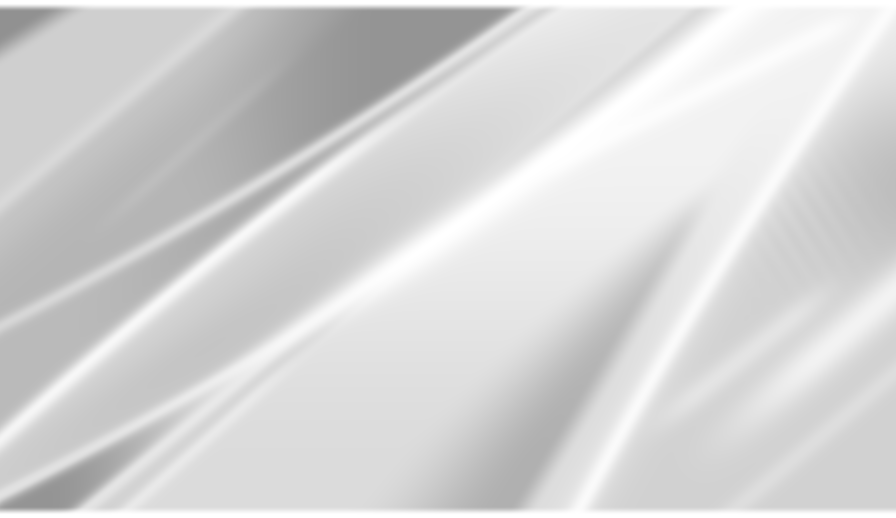
Give the GLSL for this background, as a WebGL 1 fragment shader.

```glsl
precision highp float;
// Abstract silver background: soft grey facets crossed by bowed diagonal
// light streaks. Each fold is a bent line with a signed distance; facets are
// layered from upper left to lower right, then lit by gaussian ridges.

uniform vec2 u_resolution;

// Facet tones
const float CORNER = 0.57;
const float PALE = 0.81;
const float STEEL = 0.71;
const float SLATE = 0.61;
const float SILVER = 0.785;
const float MIST = 0.89;
const float PEARL = 0.95;
const float WHITE = 1.0;

// Shape controls
const float EDGE = 0.012;         // softness of a crisp facet edge
const float THIN = 0.014;         // half width of a fine streak
const float BROAD = 0.036;        // half width of the main beam
const float SHADOW_DEPTH = 0.17;
const float BORDER = 0.014;       // white strip at top and bottom
const float RIB_FREQUENCY = 190.0;
const float RIB_DEPTH = 0.008;

// Fold from a to b: x = signed distance (positive above), y = position along it.
vec2 fold(vec2 p, vec2 a, vec2 b, float bow) {
  vec2 d = b - a;
  float len = length(d);
  float t = dot(p - a, d) / (len * len);
  float k = clamp(t, 0.0, 1.0);
  float dist = dot(p - a, vec2(-d.y, d.x)) / len;
  return vec2(dist - bow * 4.0 * k * (1.0 - k), t);
}

float below(float d, float soft) {
  return 1.0 - smoothstep(-soft, soft, d);
}

float ridge(float d, float width) {
  return exp(-d * d / (width * width));
}

// Fade in and out over the ends of a streak.
float span(float t, float fade) {
  return smoothstep(0.0, fade, t) * (1.0 - smoothstep(1.0 - fade, 1.0, t));
}

// Upper left: grey bands down to the long silver sheet.
float upperFacets(vec2 p) {
  vec2 tip = fold(p, vec2(0.0, 0.90), vec2(0.135, 0.985), 0.0);
  vec2 band = fold(p, vec2(0.0, 0.585), vec2(0.47, 0.98), 0.0);
  vec2 vein = fold(p, vec2(0.15, 0.52), vec2(0.61, 0.93), 0.0);
  vec2 high = fold(p, vec2(0.0, 0.37), vec2(1.01, 0.977), -0.02);
  vec2 low = fold(p, vec2(0.0, 0.15), vec2(1.08, 0.99), 0.025);

  float c = mix(CORNER, PALE, below(tip.x, 0.025));
  c = mix(c, 0.86, 0.8 * ridge(band.x - 0.012, 0.02));

  float steel = mix(STEEL, SLATE, smoothstep(0.35, 0.75, p.x));
  steel += 0.06 * ridge(band.x, 0.07);
  steel -= 0.03 * below(vein.x, 0.03) * smoothstep(0.3, 0.8, vein.y);
  steel += 0.03 * ridge(vein.x, 0.015) * span(vein.y, 0.3);
  c = mix(c, steel, below(band.x, 0.018));

  float gap = mix(0.73, 0.65, smoothstep(0.1, 0.6, p.x));
  gap = mix(gap, 0.76, smoothstep(0.75, 1.0, p.x));
  c = mix(c, gap, below(high.x, EDGE));
  c = mix(c, mix(0.85, 0.92, high.y), 0.9 * ridge(high.x, THIN));

  float sheet = mix(SILVER, MIST, smoothstep(0.55, 1.3, p.x));
  sheet += 0.05 * ridge(low.x, 0.08);
  c = mix(c, sheet, below(low.x, EDGE));
  float lowGlow = 1.0 - 0.7 * smoothstep(0.55, 0.9, low.y);
  return mix(c, 0.97, lowGlow * ridge(low.x, 0.018));
}

// Centre: main beam, its lower branches and the shadowed wedge.
float centreFacets(vec2 p, float c) {
  vec2 beam = fold(p, vec2(0.0, 0.04), vec2(1.45, 1.0), -0.052);
  vec2 branch = fold(p, vec2(1.0, 0.65), vec2(1.69, 0.985), 0.0);
  vec2 outer = fold(p, vec2(0.155, 0.01), vec2(0.63, 0.40), 0.0);
  vec2 inner = fold(p, vec2(0.24, 0.01), vec2(0.63, 0.36), 0.0);
  vec2 wedge = fold(p, vec2(0.72, 0.0), vec2(1.39, 0.67), 0.03);

  float beamOpen = smoothstep(0.25, 0.55, beam.y);
  c -= 0.02 * ridge(beam.x - 0.07, 0.05) * (1.0 - beamOpen);
  c = mix(c, mix(0.58, 0.88, smoothstep(0.08, 0.5, p.x)), below(beam.x, EDGE));
  c = mix(c, 0.82, below(outer.x, EDGE));

  float plain = mix(0.86, PEARL, smoothstep(0.1, 0.75, p.y));
  c = mix(c, plain, below(inner.x, EDGE) * below(beam.x, 0.02));
  c = mix(c, 0.93, 0.8 * ridge(outer.x, 0.015) * (1.0 - smoothstep(0.7, 1.1, outer.y)));
  c = mix(c, 0.93, 0.8 * ridge(inner.x, THIN) * (1.0 - smoothstep(0.6, 1.1, inner.y)));

  float soft = mix(0.13, 0.035, clamp(wedge.y, 0.0, 1.0));
  float dim = below(wedge.x + 0.6 * soft, soft) * (1.0 - smoothstep(0.85, 1.05, wedge.y));
  c -= SHADOW_DEPTH * dim;

  c = mix(c, WHITE, 0.75 * span(branch.y, 0.15) * ridge(branch.x, 0.022));
  float beamWidth = mix(THIN, BROAD, beamOpen);
  return mix(c, WHITE, mix(0.6, 1.0, beamOpen) * ridge(beam.x, beamWidth));
}

// Right: steep blade of light, fine ribs and lower streaks.
float rightFacets(vec2 p, float c) {
  vec2 rim = fold(p, vec2(1.0, 0.0), vec2(1.41, 0.70), -0.005);
  vec2 blade = fold(p, vec2(1.115, 0.01), vec2(1.725, 0.99), 0.018);
  vec2 streak = fold(p, vec2(1.22, 0.14), vec2(1.65, 0.48), 0.0);
  vec2 sweep = fold(p, vec2(1.30, 0.07), vec2(1.80, 0.50), 0.0);
  vec2 base = fold(p, vec2(1.40, 0.0), vec2(1.74, 0.29), 0.0);

  float rimShade = mix(0.86, PEARL, smoothstep(0.2, 0.9, p.y));
  c = mix(c, rimShade, below(rim.x, 0.025) * (1.0 - smoothstep(0.7, 0.95, p.y)));

  float side = mix(0.82, 0.92, smoothstep(0.5, 0.95, p.y));
  side -= 0.11 * ridge(length(p - vec2(1.76, 0.68)), 0.17);
  float ribs = sin(RIB_FREQUENCY * dot(p, vec2(0.84, 0.54)));
  side += RIB_DEPTH * ribs * ridge(length(p - vec2(1.54, 0.58)), 0.12);
  side = mix(side, 0.91, 0.8 * span(streak.y, 0.3) * ridge(streak.x, 0.025));
  side = mix(side, 0.95, smoothstep(0.0, 0.6, sweep.y) * ridge(sweep.x, 0.04));
  side = mix(side, 0.82, 0.7 * below(base.x, EDGE));
  side = mix(side, 0.90, 0.6 * ridge(base.x, 0.02));
  c = mix(c, side, below(blade.x, 0.018));
  c = mix(c, 0.94, 0.4 * ridge(blade.x, 0.05));
  return mix(c, 0.99, 0.9 * ridge(blade.x, 0.019));
}

void main() {
  vec2 p = gl_FragCoord.xy / u_resolution.y;
  float tone = rightFacets(p, centreFacets(p, upperFacets(p)));
  float margin = min(p.y, 1.0 - p.y);
  tone = mix(WHITE, tone, smoothstep(0.4 * BORDER, 1.6 * BORDER, margin));
  gl_FragColor = vec4(vec3(clamp(tone, 0.0, 1.0)), 1.0);
}
```
